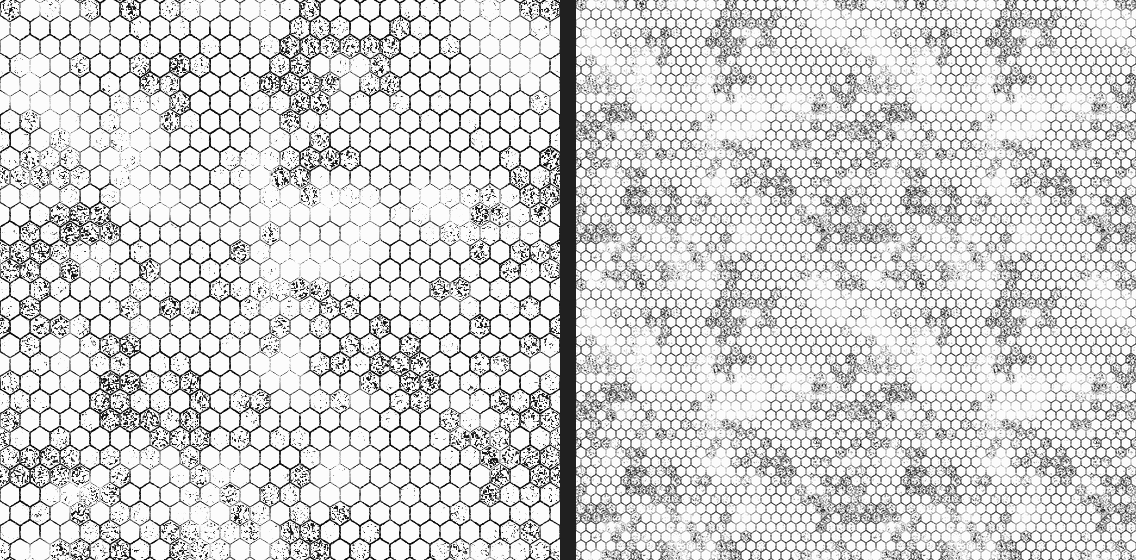
Left: one tile. Right: repeated 2 by 2.
This pattern is drawn by a WebGL 1 fragment shader. Its source:

```glsl
precision highp float;

uniform vec2 u_resolution;

float hash(vec2 p) {
  return fract(sin(dot(p, vec2(12.9898, 78.233))) * 43758.5453);
}

// Index wrapped to 0..n-1; the half step keeps rounding away from the jumps.
vec2 wrapIndex(vec2 i, vec2 n) {
  return floor(mod(i + 0.5, n));
}

// Value noise with n lattice cells per canvas; wraps at the borders.
float wrapNoise(vec2 uv, float n, float seed) {
  vec2 i = floor(uv * n);
  vec2 f = fract(uv * n);
  f = f * f * (3.0 - 2.0 * f);
  vec2 lo = wrapIndex(i, vec2(n)) + seed;
  vec2 hi = wrapIndex(i + 1.0, vec2(n)) + seed;
  return mix(mix(hash(lo), hash(vec2(hi.x, lo.y)), f.x),
             mix(hash(vec2(lo.x, hi.y)), hash(hi), f.x), f.y);
}

// Returns the cell id in xy and the distance to the cell border in z.
vec3 hexCell(vec2 p) {
  vec2 pitch = vec2(1.0, 1.7320508);
  vec2 idA = floor(p / pitch + 0.5);
  vec2 idB = floor(p / pitch) + 0.5;
  vec2 a = p - idA * pitch;
  vec2 b = p - idB * pitch;
  bool nearA = dot(a, a) < dot(b, b);
  vec2 q = abs(nearA ? a : b);
  float border = 0.5 - max(q.x, dot(q, vec2(0.5, 0.8660254)));
  return vec3(2.0 * (nearA ? idA : idB), border);
}

void main() {
  vec2 uv = gl_FragCoord.xy / u_resolution;

  // 28 cells across, 30 staggered rows
  vec2 p = uv * vec2(28.0, 30.0 * 0.8660254) - vec2(0.0, 0.4330127);
  vec3 hex = hexCell(p);
  vec2 id = wrapIndex(hex.xy, vec2(56.0, 30.0));
  float border = hex.z;

  // Clustered ink density, constant within each cell
  vec2 cellUv = id / vec2(56.0, 30.0);
  float cluster = 0.55 * wrapNoise(cellUv, 7.0, 3.0) + 0.45 * wrapNoise(cellUv, 15.0, 41.0);
  float density = smoothstep(0.42, 0.8, cluster + 0.55 * (hash(id + 7.3) - 0.5));

  // Fine grain and broader smudges
  float grain = 0.8 * wrapNoise(uv, 470.0, 11.0) + 0.2 * wrapNoise(uv, 250.0, 5.0);
  float smudge = wrapNoise(uv, 62.0, 19.0) - 0.5;

  // Speckled fill, set in slightly from the outline
  float threshold = mix(0.93, 0.59, density);
  float speckle = smoothstep(threshold - 0.13, threshold + 0.13,
                             grain + 0.28 * smudge * (1.0 - 0.6 * density));
  speckle *= smoothstep(0.04, 0.08, border) * smoothstep(0.0, 0.03, density);

  // Outline with uneven width, rough edges and worn patches
  float wear = 0.5 * wrapNoise(uv, 8.0, 23.0) + 0.5 * wrapNoise(uv, 17.0, 31.0);
  float strength = smoothstep(0.1, 0.65, wear);
  float halfWidth = mix(0.014, 0.036, strength);
  float aa = 16.0 / u_resolution.x;
  float outline = 1.0 - smoothstep(halfWidth - aa, halfWidth + aa,
                                   border + 0.04 * (grain - 0.5));
  outline *= mix(smoothstep(0.2, 0.6, grain + 0.3 * smudge), 1.0, smoothstep(0.0, 0.7, strength));

  float ink = max(outline, 0.95 * speckle);
  gl_FragColor = vec4(vec3(mix(0.99, 0.03, ink)), 1.0);
}
```
